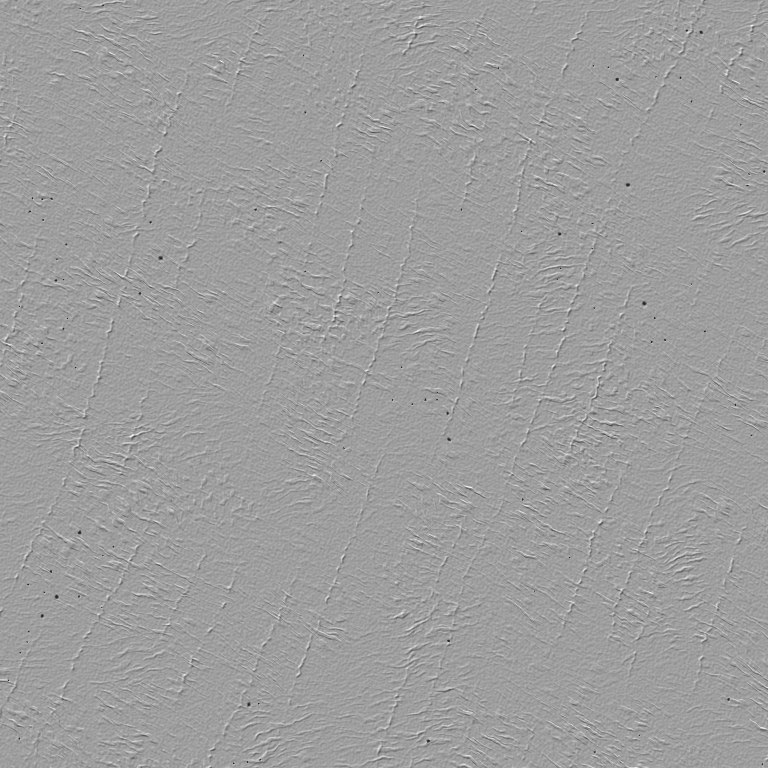
Give the GLSL for this texture map, as a three.js fragment shader.

```glsl
// Grey trowelled plaster: thin broken ridges, fine slanted scratches, crumbs
// and pores. A height field is built from stretched gradient noise and lit by
// its slope towards the upper left, like an emboss.
#define BASE_GREY 0.619
#define RELIEF 0.265
#define LIGHT_DIR vec2(-0.5, 0.866)
#define SLOPE_STEP 0.001
#define RIDGE_ANGLE 1.2
#define RIDGE_SPACING 0.064
#define RIDGE_WIDTH 0.0017
#define SCRATCH_SIZE vec2(0.031, 0.006)
#define GRAIN_SIZE 0.0037
#define GRAIN_HEIGHT 0.27
#define PORE_CELLS 64.0
#define PORE_GREY 0.15

varying vec2 vUv;

float hash(vec2 p) {
  vec3 q = fract(vec3(p.xyx) * 0.1031);
  q += dot(q, q.yzx + 33.33);
  return fract((q.x + q.y) * q.z);
}

// Slope of one lattice point, seen from offset d
float lean(vec2 i, vec2 d) {
  float a = 6.2832 * hash(i);
  return dot(vec2(cos(a), sin(a)), d);
}

// Gradient noise, about -0.7 to 0.7
float noise(vec2 p) {
  vec2 i = floor(p), f = fract(p), e = vec2(1.0, 0.0);
  vec2 u = f * f * f * (f * (f * 6.0 - 15.0) + 10.0);
  return mix(mix(lean(i, f), lean(i + e, f - e), u.x),
             mix(lean(i + e.yx, f - e.yx), lean(i + 1.0, f - 1.0), u.x), u.y);
}

// Coordinates along and across a direction
vec2 alongAcross(vec2 p, float angle) {
  vec2 d = vec2(cos(angle), sin(angle));
  return vec2(dot(p, d), dot(p, vec2(-d.y, d.x)));
}

// Soft patches that switch a feature on and off
float patches(vec2 p, float scale, float seed, float lo, float hi) {
  float n = noise(p * scale + seed) + 0.5 * noise(p * scale * 2.7 + seed + 9.0);
  return smoothstep(lo, hi, n);
}

// Short thin marks in two sizes
float scratches(vec2 p, float angle, float seed) {
  vec2 q = alongAcross(p, angle);
  q.y += 0.009 * noise(q * 24.0 + seed) + 0.0028 * noise(q * 110.0 + seed);
  float main = noise(q / SCRATCH_SIZE + seed);
  float fine = noise(q / (SCRATCH_SIZE * vec2(0.5, 0.68)) + seed + 41.0);
  return smoothstep(0.12, 0.46, main) + 0.65 * smoothstep(0.05, 0.45, fine);
}

// One broken, wavering ridge in each trowel lane
float ridges(vec2 p) {
  vec2 q = alongAcross(p, RIDGE_ANGLE);
  q.y += 0.05 * noise(p * 1.9 + 5.0);
  float lane = floor(q.y / RIDGE_SPACING);
  float centre = (lane + 0.25 + 0.5 * hash(vec2(lane, 3.0))) * RIDGE_SPACING;
  float wobble = 0.008 * noise(vec2(q.x * 11.0, lane * 7.3))
               + 0.005 * noise(vec2(q.x * 60.0, lane * 5.7))
               + 0.004 * noise(vec2(q.x * 170.0, lane * 9.1));
  float d = (q.y - centre - wobble) / RIDGE_WIDTH;
  float stroke = smoothstep(-0.15, 0.22, noise(vec2(q.x * 4.0, lane * 11.3 + 2.4)));
  float chips = 0.15 + smoothstep(-0.2, 0.35, noise(vec2(q.x * 120.0, lane * 3.7 + 0.4)));
  return 0.9 * stroke * chips * exp(-d * d);
}

float height(vec2 p) {
  vec2 w = p + 0.022 * vec2(noise(p * 6.0), noise(p * 6.0 + 17.0));
  float turn = patches(p, 4.0, 23.3, 0.02, 0.3);
  float rough = patches(p, 5.0, 61.7, 0.0, 0.45);
  float worn = 0.36 + 0.64 * patches(p, 7.0, 80.4, -0.2, 0.35);
  float h = 0.85 * worn * (1.0 - turn) * scratches(w, -0.58, 7.4);
  h += 0.65 * worn * turn * scratches(w, 0.18, 130.6);
  vec2 crumb = alongAcross(w, 0.75);
  h += 0.6 * rough * smoothstep(0.1, 0.45, noise(crumb * vec2(140.0, 105.0)));
  h += ridges(p);
  return h + GRAIN_HEIGHT * noise(alongAcross(p, 0.4) / GRAIN_SIZE);
}

// Scattered holes, mostly tiny: x is the hole, y its lit lower right rim
vec2 pores(vec2 p) {
  p += 0.0012 * vec2(noise(p * 260.0), noise(p * 260.0 + 31.0));
  vec2 cell = floor(p * PORE_CELLS);
  vec2 jitter = vec2(hash(cell + 11.0), hash(cell + 29.0));
  vec2 centre = (cell + 0.25 + 0.5 * jitter) / PORE_CELLS;
  float crowd = patches(centre, 5.0, 37.2, 0.15, 0.5);
  float shown = step(1.0 - 0.005 - 0.14 * crowd, hash(cell + 71.0));
  float size = mix(0.001, 0.0027, pow(hash(cell + 53.0), 4.0));
  vec2 d = p - centre;
  float hole = 1.0 - smoothstep(size * 0.3, size * 1.6, length(d));
  float rim = 1.0 - smoothstep(size * 0.4, size * 1.6, length(d + LIGHT_DIR * size * 1.4));
  return shown * vec2(hole, rim);
}

void main() {
  vec2 p = vUv + 2.0;
  vec2 offset = LIGHT_DIR * SLOPE_STEP;
  float slope = height(p - offset) - height(p + offset);
  float grey = BASE_GREY + RELIEF * slope;
  vec2 pore = pores(p);
  grey = mix(grey + 0.1 * pore.y, PORE_GREY, pore.x);
  gl_FragColor = vec4(vec3(clamp(grey, 0.0, 1.0)), 1.0);
}
```
